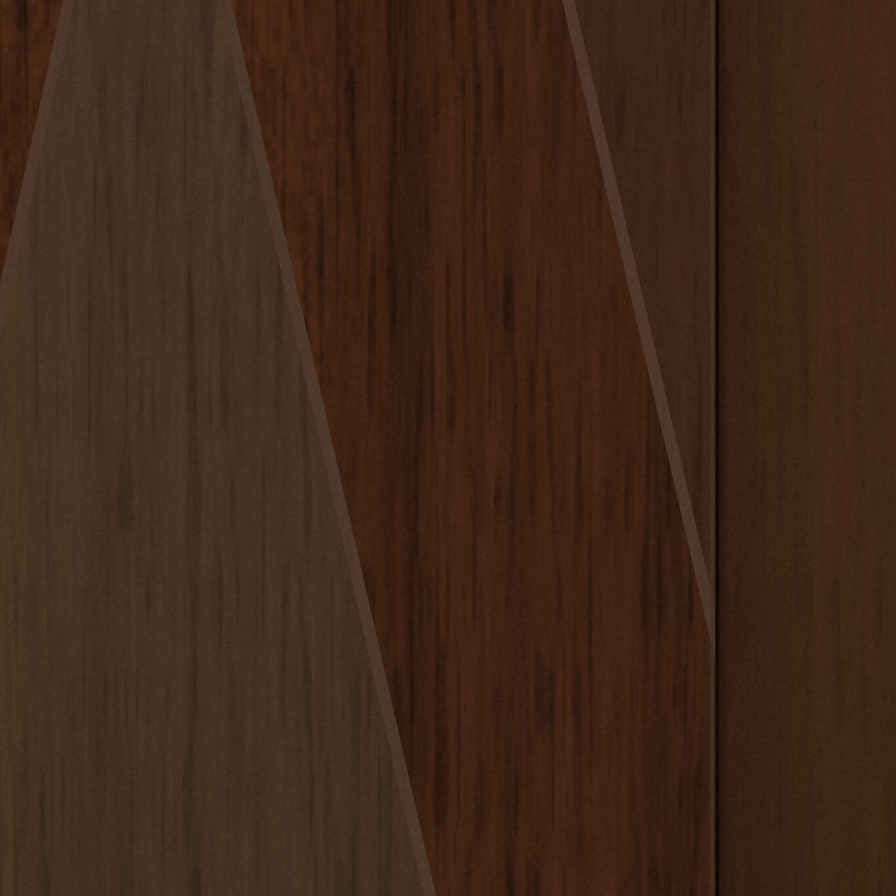
Give the GLSL for this texture, as a WebGL 1 fragment shader.

```glsl
precision highp float;
// Dark veneer marquetry: slanted wood panels divided by pale inlay strips,
// with a separate upright board on the right behind a shadowed gap.
// Stretched value noise makes the grain; signed line distances cut the panels.

uniform vec2 u_resolution;

// Seams: x at the top edge, then x gained per unit of descent
const vec2 LEFT_SEAM = vec2(0.077, -0.222);
const vec2 MID_SEAM = vec2(0.251, 0.229);
const vec2 RIGHT_SEAM = vec2(0.634, 0.232);
const float STRIP_HALF = 0.0066;
const float GAP_X = 0.8005;
const float GAP_HALF = 0.0022;
const float LIP_X = 0.7950;
const float LIP_HALF = 0.0024;

const vec3 ASH = vec3(0.268, 0.194, 0.136);
const vec3 RED = vec3(0.240, 0.129, 0.072);
const vec3 WALNUT = vec3(0.240, 0.143, 0.092);
const vec3 BOARD = vec3(0.245, 0.146, 0.084);
const vec3 STRIP = vec3(0.318, 0.230, 0.172);
const vec3 LIP = vec3(0.275, 0.200, 0.150);
const vec3 GAP = vec3(0.070, 0.038, 0.020);
const float DUST = 0.030;

float hash(vec2 p) {
  vec3 q = fract(vec3(p.xyx) * 0.1031);
  q += dot(q, q.yzx + 33.33);
  return fract((q.x + q.y) * q.z);
}

float noise(vec2 p) {
  vec2 cell = floor(p);
  vec2 f = fract(p);
  f = f * f * (3.0 - 2.0 * f);
  float low = mix(hash(cell), hash(cell + vec2(1.0, 0.0)), f.x);
  float high = mix(hash(cell + vec2(0.0, 1.0)), hash(cell + 1.0), f.x);
  return mix(low, high, f.y);
}

// Upright fibres, centred on zero; finer octaves are the stronger ones
float grain(vec2 p, float seed) {
  p.x += 0.004 * (noise(vec2(p.x * 5.0, p.y * 2.5) + seed) - 0.5);
  float sum = 0.0;
  float weight = 0.20;
  vec2 scale = vec2(36.0, 1.2);
  for (int i = 0; i < 4; i++) {
    sum += weight * (noise(p * scale + seed) - 0.5);
    scale *= vec2(1.9, 2.5);
    weight *= 1.22;
    seed += 17.3;
  }
  return sum;
}

// Thin broken dark pores running along the grain
float pores(vec2 p, float seed) {
  float fibre = smoothstep(0.60, 0.90, noise(p * vec2(170.0, 9.0) + seed));
  return fibre * (0.5 + 0.8 * noise(p * vec2(150.0, 70.0) + seed));
}

// Soft vertical band around a centre
float band(float x, float centre, float width) {
  float d = (x - centre) / width;
  return exp(-d * d);
}

// Signed distance to a slanted seam, positive on its right
float seam(vec2 p, vec2 line) {
  return (p.x - line.x - line.y * (1.0 - p.y)) / sqrt(1.0 + line.y * line.y);
}

// Antialiased line of a given half width
float stroke(float d, float halfWidth, float pixel) {
  return 1.0 - smoothstep(-pixel, pixel, abs(d) - halfWidth);
}

vec3 ashWood(vec2 p) {
  float tone = 1.02 + 0.26 * grain(p, 11.0) - 0.12 * pores(p, 5.0);
  tone -= 0.07 * band(p.x, 0.215, 0.008) + 0.04 * band(p.x, 0.11, 0.012);
  vec3 c = mix(ASH * vec3(0.95, 0.97, 0.93), ASH * 1.01, smoothstep(0.0, 0.8, p.y));
  c += vec3(0.008, 0.007, 0.0) * band(p.x, 0.0, 0.05);
  return c * tone;
}

vec3 redWood(vec2 p) {
  float tone = 1.03 + 0.46 * grain(p, 43.0) - 0.24 * pores(p, 61.0);
  tone -= 0.12 * band(p.x, 0.455, 0.030) + 0.07 * band(p.x, 0.57, 0.015);
  tone -= 0.11 * band(p.x, 0.755, 0.040);
  tone += 0.05 * band(p.x, 0.52, 0.03) + 0.04 * band(p.x, 0.64, 0.05);
  // Short mottled figure on the left, fading towards the straight grain
  float mottle = noise(p * vec2(150.0, 75.0)) - 0.5;
  float figured = 1.0 - smoothstep(0.30, 0.46, p.x);
  tone += 0.26 * mottle * figured;
  vec3 c = RED + vec3(0.012, 0.006, 0.0) * figured * smoothstep(0.2, 0.9, p.y);
  return c * tone;
}

vec3 walnutWood(vec2 p) {
  return WALNUT * (1.02 + 0.28 * grain(p, 87.0) - 0.13 * pores(p, 29.0));
}

vec3 boardWood(vec2 p) {
  float tone = 1.01 + 0.16 * grain(p, 131.0) - 0.07 * pores(p, 73.0);
  tone *= mix(0.87, 1.03, smoothstep(GAP_X, 0.93, p.x));
  return BOARD * tone * mix(0.94, 1.01, smoothstep(0.0, 0.6, p.y));
}

void main() {
  vec2 p = gl_FragCoord.xy / u_resolution;
  float pixel = 0.7 / u_resolution.x;
  float dLeft = seam(p, LEFT_SEAM);
  float dMid = seam(p, MID_SEAM);
  float dRight = seam(p, RIGHT_SEAM);

  // Panels
  vec3 red = redWood(p);
  vec3 color = mix(red, ashWood(p), smoothstep(-pixel, pixel, dLeft));
  color = mix(color, red, smoothstep(-pixel, pixel, dMid));
  color = mix(color, walnutWood(p), smoothstep(-pixel, pixel, dRight));

  // Inlay strips
  float inlay = max(stroke(dLeft, STRIP_HALF, pixel), stroke(dMid, STRIP_HALF, pixel));
  inlay = max(inlay, stroke(dRight, STRIP_HALF, pixel));
  color = mix(color, STRIP * (0.95 + 0.12 * grain(p, 7.0)), inlay);

  // Pale panel lip, upright board and shadowed gap
  float dGap = p.x - GAP_X;
  color = mix(color, LIP, 0.8 * stroke(p.x - LIP_X, LIP_HALF, pixel));
  color = mix(color, boardWood(p), smoothstep(-pixel, pixel, dGap));
  color *= 1.0 - 0.22 * band(dGap, 0.004, 0.006);
  color = mix(color, GAP, stroke(dGap, GAP_HALF, pixel));

  // Fine surface dust
  color += DUST * (noise(p * 400.0) - 0.5) * vec3(1.0, 0.85, 0.7);
  gl_FragColor = vec4(color, 1.0);
}
```
